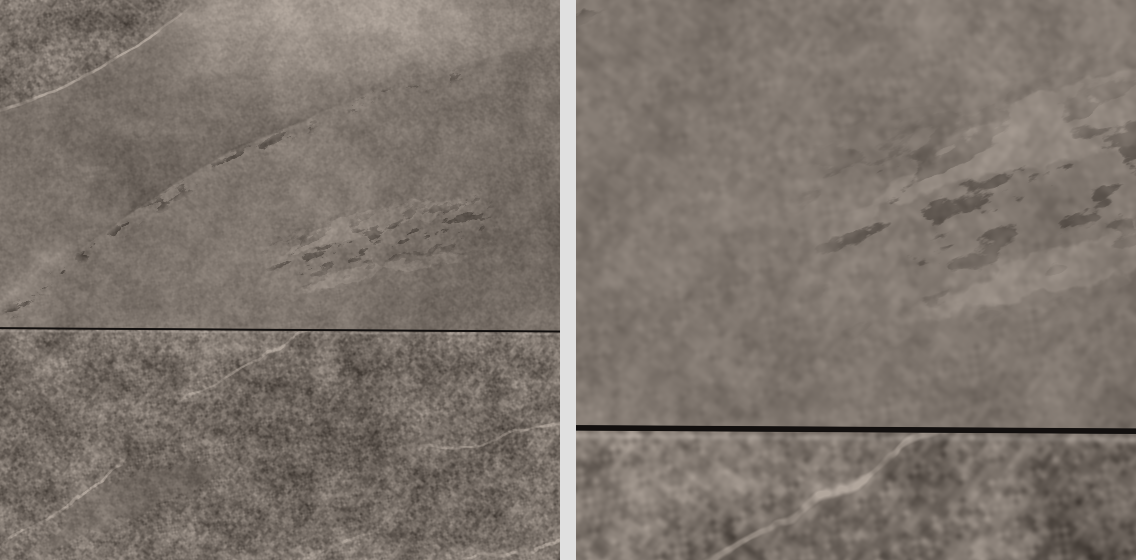
Left: the whole. Right: its middle third, enlarged.
Reproduce this texture procedurally as a Shadertoy shader.

```glsl
// Two weathered grey-brown stone slabs with ridges, pale veins and a dark horizontal joint.

float hash(vec2 p) {
    return fract(sin(dot(p, vec2(127.1, 311.7))) * 43758.5453);
}

float noise(vec2 p) {
    vec2 i = floor(p), f = fract(p);
    f = f * f * (3.0 - 2.0 * f);
    return mix(mix(hash(i), hash(i + vec2(1, 0)), f.x),
               mix(hash(i + vec2(0, 1)), hash(i + vec2(1, 1)), f.x), f.y);
}

float fbm(vec2 p) {
    float sum = 0.0, amp = 0.516;
    for (int i = 0; i < 5; i++) {
        sum += amp * noise(p);
        p = mat2(1.6, 1.2, -1.2, 1.6) * p + 7.3;
        amp *= 0.5;
    }
    return sum;
}

// Position along (0..1) and signed distance across the line from a to b
vec2 alongAcross(vec2 p, vec2 a, vec2 b) {
    vec2 d = b - a;
    return vec2(dot(p - a, d) / dot(d, d), dot(p - a, vec2(-d.y, d.x)) / length(d));
}

float taper(float s) {
    return smoothstep(0.0, 0.12, s) * (1.0 - smoothstep(0.88, 1.0, s));
}

// Thin wandering mineral line with a faint halo and uneven strength
float vein(vec2 p, vec2 a, vec2 b, float width) {
    vec2 q = alongAcross(p, a, b);
    float d = abs(q.y + 0.04 * (fbm(p * 13.0) - 0.5));
    float core = 1.0 - smoothstep(width * 0.3, width + 0.5 / iResolution.y, d);
    float halo = 0.2 * exp(-d * 140.0);
    return (core * (0.35 + 0.65 * smoothstep(0.2, 0.6, noise(p * 60.0))) + halo) * taper(q.x);
}

// Ragged lens where the surface layer has split away
float flake(vec2 p, vec2 a, vec2 b, float thick) {
    vec2 q = alongAcross(p, a, b);
    float bow = sin(3.14 * clamp(q.x, 0.0, 1.0));
    float d = abs(q.y - thick * 1.1 * bow) + 0.032 * (fbm(p * 38.0) - 0.5);
    return (1.0 - smoothstep(-0.002, 0.002, d - thick * bow)) * taper(q.x);
}

void mainImage(out vec4 fragColor, in vec2 fragCoord) {
    vec2 p = fragCoord / iResolution.xy;
    float px = 1.0 / iResolution.y;
    float clouds = fbm(p * 5.0 + 3.0) - 0.5;
    float mottle = fbm(p * 26.0 + 11.0) - 0.5;
    vec2 turned = mat2(0.8, 0.6, -0.6, 0.8) * p;
    float grain = 0.55 * noise(turned * 150.0) + 0.45 * noise(turned * 270.0 + 5.0) - 0.5;

    float joint = p.y - (0.414 - 0.006 * p.x);
    float upper = smoothstep(-px, px, joint);

    // Upper slab: a curved ridge under a bright, softly lit area
    float wobble = 0.026 * (fbm(p * 10.0) - 0.5);
    float ridge = p.y - (0.44 + 0.85 * p.x - 0.38 * p.x * p.x) + wobble;
    vec2 glow = (p - vec2(0.62, 1.0)) / vec2(0.36, 0.15);
    float above = 0.49 + 0.56 * exp(-dot(glow, glow))
                - 0.17 * exp(-abs(ridge) * 20.0) * smoothstep(0.1, 0.3, p.x);
    above += 0.3 * exp(-abs(ridge - 0.02) * 28.0) * (1.0 - smoothstep(0.1, 0.25, p.x));
    float below = 0.55 - 0.19 * smoothstep(0.5, 1.0, p.x)
                + 0.12 * exp(-abs(ridge) * 22.0) * (1.0 - smoothstep(0.65, 0.9, p.x));
    float slab = mix(below, above, smoothstep(-0.003, 0.003, ridge));

    // Coarse corner bounded by a pale vein
    float edge = p.y - (0.805 + 0.22 * p.x + 0.95 * p.x * p.x) + wobble;
    float cornerSide = 1.0 - smoothstep(0.26, 0.36, p.x);
    float corner = smoothstep(-0.004, 0.008, edge) * cornerSide;
    slab = mix(slab, 0.45, corner);
    float line = 1.0 - smoothstep(0.001, 0.003 + 0.5 * px, abs(edge));
    slab += (0.55 * line + 0.12 * exp(-abs(edge) * 140.0)) * cornerSide
          * (0.4 + 0.6 * smoothstep(0.15, 0.6, noise(p * 45.0)));

    // Split flakes, with dark chips around them and beneath the ridge
    float flakes = max(flake(p, vec2(0.48, 0.53), vec2(0.87, 0.64), 0.021),
                       flake(p, vec2(0.52, 0.476), vec2(0.85, 0.545), 0.012));
    slab += 0.2 * flakes;
    vec2 tilted = mat2(0.93, -0.37, 0.37, 0.93) * p;
    float chips = smoothstep(0.56, 0.64, fbm(tilted * vec2(42.0, 95.0) + 2.0));
    float ridgeBand = exp(-pow((ridge + 0.016) / 0.013, 2.0)) * (1.0 - smoothstep(0.75, 0.9, p.x));
    vec2 q = alongAcross(p, vec2(0.46, 0.515), vec2(0.9, 0.625));
    float flakeBand = taper(q.x) * exp(-pow(q.y / 0.042, 2.0));
    slab -= 0.6 * chips * max(ridgeBand * smoothstep(0.3, 0.6, noise(p * 22.0)), 0.8 * flakeBand);

    // Lower slab: coarse and granular, darkest right of centre
    vec2 shade = (p - vec2(0.66, 0.2)) / vec2(0.32, 0.2);
    float rough = 0.52 - 0.2 * exp(-dot(shade, shade));
    float smoothPatch = flake(p, vec2(0.06, 0.0), vec2(0.42, 0.16), 0.035);
    rough = mix(rough, 0.49, 0.8 * smoothPatch);
    float veins = vein(p, vec2(0.32, 0.27), vec2(0.57, 0.42), 0.0028)
                + vein(p, vec2(0.75, 0.19), vec2(1.06, 0.25), 0.0028)
                + vein(p, vec2(-0.04, -0.013), vec2(0.235, 0.187), 0.0028)
                + vein(p, vec2(0.82, -0.006), vec2(1.05, 0.042), 0.0033)
                + 0.5 * vein(p, vec2(0.52, 0.0), vec2(0.66, 0.045), 0.004);
    rough += 0.5 * veins;

    // Surface texture and stone tint
    float coarse = mix(1.0 - 0.65 * smoothPatch, 0.2 + 0.75 * corner, upper);
    float tone = mix(rough, slab, upper) + 0.02;
    tone += 0.42 * clouds + mix(0.35, 0.85, coarse) * mottle + mix(0.25, 1.0, coarse) * grain;
    vec3 color = mix(vec3(0.33, 0.30, 0.275), vec3(0.62, 0.58, 0.545), clamp(tone, -0.3, 1.25));

    // Dark joint with a faint worn lip below
    color += 0.07 * exp(-pow((joint + 0.005) / 0.002, 2.0));
    color = mix(color, vec3(0.07, 0.06, 0.055), 1.0 - smoothstep(0.0016 - 0.5 * px, 0.0016 + 0.7 * px, abs(joint)));
    fragColor = vec4(color, 1.0);
}
```
